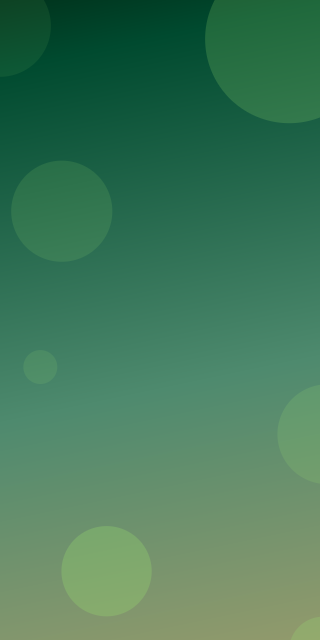
Give the GLSL for this background, as a Shadertoy shader.

```glsl
// Disc layout: centre x, centre y, radius, opacity
const vec4 DISCS[7] = vec4[7](
    vec4(0.000, 1.919, 0.159, 0.09),
    vec4(0.904, 1.878, 0.263, 0.21),
    vec4(0.193, 1.340, 0.158, 0.14),
    vec4(0.126, 0.853, 0.053, 0.13),
    vec4(1.023, 0.643, 0.156, 0.17),
    vec4(0.333, 0.215, 0.141, 0.30),
    vec4(1.010, -0.034, 0.107, 0.25)
);

// Tilted gradient: dark forest, deep green, teal, olive
vec3 backdrop(vec2 p) {
    float t = (2.0 - p.y + 0.21 * p.x) / 2.21;
    vec3 forest = vec3(0.0, 0.20, 0.11);
    vec3 deepGreen = vec3(0.0, 0.29, 0.184);
    vec3 teal = vec3(0.306, 0.541, 0.431);
    vec3 olive = vec3(0.573, 0.604, 0.424);
    vec3 color = mix(forest, deepGreen, clamp(t / 0.1, 0.0, 1.0));
    color = mix(color, teal, clamp((t - 0.1) / 0.5, 0.0, 1.0));
    return mix(color, olive, clamp((t - 0.6) / 0.4, 0.0, 1.0));
}

void mainImage(out vec4 fragColor, in vec2 fragCoord) {
    // Canvas is one unit wide and two units high
    vec2 p = fragCoord / iResolution.xy * vec2(1.0, 2.0);
    float pixel = 2.0 / iResolution.y;
    vec3 color = backdrop(p);

    // Translucent discs with smoothed rims
    vec3 discTint = vec3(0.588, 0.863, 0.431);
    for (int i = 0; i < 7; i++) {
        vec4 disc = DISCS[i];
        float edge = length(p - disc.xy) - disc.z;
        float cover = clamp(0.5 - edge / pixel, 0.0, 1.0);
        color = mix(color, discTint, disc.w * cover);
    }
    fragColor = vec4(color, 1.0);
}
```
